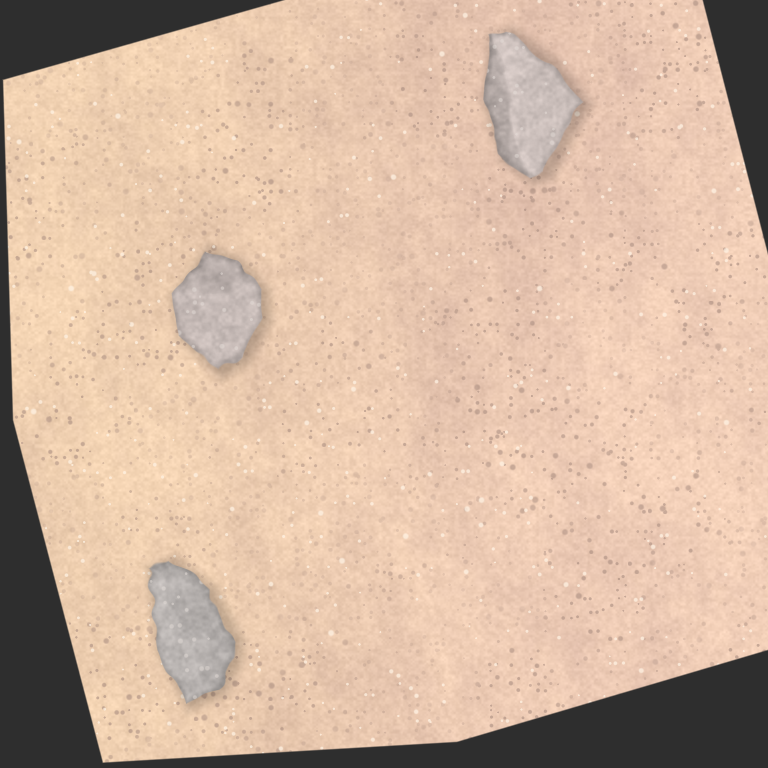
Reproduce this texture procedurally as a Shadertoy shader.

```glsl
// Three grey stones on a tilted sheet of pale sand over a dark backdrop.
// Convex polygons give the outlines; value noise and jittered specks give
// the sand its mottling, faint upright streaks and grains.

const vec3 BACKDROP = vec3(0.18);
const vec3 SAND_LIGHT = vec3(0.955, 0.825, 0.715);
const vec3 SAND_SHADE = vec3(0.865, 0.735, 0.650);
const vec3 GRAIN_DARK = vec3(0.66, 0.55, 0.50);
const vec3 GRAIN_PALE = vec3(1.0, 0.95, 0.89);
const vec3 STONE_WARM = vec3(0.755, 0.710, 0.695);
const vec3 STONE_COOL = vec3(0.715, 0.695, 0.685);

// Outlines, listed clockwise
const vec2 SHEET[8] = vec2[8](
    vec2(0.004, 0.896), vec2(0.441, 1.020), vec2(0.878, 1.144), vec2(1.0005, 0.667),
    vec2(1.123, 0.190), vec2(0.595, 0.034), vec2(0.134, 0.007), vec2(0.017, 0.453));
const vec2 STONE_TOP[8] = vec2[8](
    vec2(0.638, 0.951), vec2(0.661, 0.960), vec2(0.716, 0.919), vec2(0.757, 0.867),
    vec2(0.710, 0.776), vec2(0.690, 0.770), vec2(0.651, 0.798), vec2(0.629, 0.870));
const vec2 STONE_MID[8] = vec2[8](
    vec2(0.267, 0.674), vec2(0.306, 0.659), vec2(0.339, 0.622), vec2(0.341, 0.586),
    vec2(0.313, 0.534), vec2(0.284, 0.518), vec2(0.234, 0.564), vec2(0.225, 0.616));
const vec2 STONE_LOW[8] = vec2[8](
    vec2(0.193, 0.260), vec2(0.221, 0.270), vec2(0.271, 0.234), vec2(0.306, 0.167),
    vec2(0.302, 0.141), vec2(0.284, 0.104), vec2(0.242, 0.085), vec2(0.206, 0.154));

float hash(vec2 p) {
    return fract(sin(dot(p, vec2(127.1, 311.7))) * 43758.5453);
}

float noise(vec2 p) {
    vec2 i = floor(p), f = fract(p);
    f = f * f * (3.0 - 2.0 * f);
    return mix(mix(hash(i), hash(i + vec2(1, 0)), f.x),
               mix(hash(i + vec2(0, 1)), hash(i + vec2(1, 1)), f.x), f.y);
}

float fbm(vec2 p) {
    float sum = 0.0, amp = 0.53;
    for (int i = 0; i < 4; i++) {
        sum += amp * noise(p);
        p = mat2(1.6, 1.2, -1.2, 1.6) * p + 7.3;
        amp *= 0.5;
    }
    return sum;
}

// Signed distance to a convex outline, negative inside
float convex(vec2 p, vec2 corners[8]) {
    float d = -1e3;
    for (int i = 0; i < 8; i++) {
        vec2 a = corners[i], edge = corners[(i + 1) % 8] - a;
        d = max(d, dot(p - a, normalize(vec2(-edge.y, edge.x))));
    }
    return d;
}

// One jittered round grain in some of the cells
float specks(vec2 p, float cells, float share, float radius) {
    vec2 q = p * cells, id = floor(q);
    vec2 centre = 0.3 + 0.4 * vec2(hash(id + 3.1), hash(id + 8.7));
    float size = radius * (0.5 + 0.7 * hash(id + 5.9));
    float dist = length(fract(q) - centre);
    return step(hash(id), share) * (1.0 - smoothstep(size * 0.4, size, dist));
}

vec3 sand(vec2 p) {
    // Broad shaded band down the middle, broken up by clouds and streaks
    float across = (p.x - 0.50 - 0.10 * (p.y - 0.5)) / 0.27;
    float band = exp(-across * across) * (0.55 + 0.45 * p.y);
    float clouds = fbm(p * 5.0 + 2.0) - 0.5;
    float streaks = fbm(vec2(p.x + 0.15 * p.y, p.y * 0.45) * 22.0) - 0.5;
    float mottle = fbm(p * 48.0) - 0.5;
    float shade = 0.14 + 0.50 * band + 0.9 * clouds + 0.75 * streaks + 0.65 * mottle;
    vec3 col = mix(SAND_LIGHT, SAND_SHADE, clamp(shade, -0.1, 1.15));

    // Yellow on the left, pink on the right
    col += vec3(0.0, -0.012, 0.022) * (smoothstep(0.1, 0.8, p.x) - 0.5);

    // Fine grain, then dark and bright single grains
    col += 0.055 * (noise(p * 210.0) - 0.5) + 0.035 * (noise(p * 390.0) - 0.5);
    float patches = smoothstep(0.35, 0.65, fbm(p * 9.0 + 20.0));
    float dark = max(specks(p, 115.0, 0.16, 0.40), specks(p + 0.37, 70.0, 0.12, 0.33));
    col = mix(col, GRAIN_DARK, dark * (0.22 + 0.38 * patches));
    float pale = max(specks(p + 0.71, 120.0, 0.045, 0.38), specks(p + 0.19, 62.0, 0.03, 0.27));
    return mix(col, GRAIN_PALE, 0.75 * pale);
}

// Lays one stone with a soft shadow and a ridge between two facets
vec3 layStone(vec3 ground, vec2 p, vec2 corners[8], vec3 tint,
              vec2 ridge, vec2 facing, float relief, float px) {
    vec2 wobble = vec2(noise(p * 55.0), noise(p * 55.0 + 31.0)) - 0.5;
    float d = convex(p + 0.009 * wobble, corners);
    float shadow = convex(p - vec2(0.006, -0.003), corners);
    vec3 col = ground * (1.0 - 0.20 * (1.0 - smoothstep(-0.006, 0.018, shadow)));

    float side = dot(p - ridge, facing) + 0.012 * (noise(p * 40.0) - 0.5);
    float light = 1.0 + relief * (smoothstep(-0.006, 0.006, side) - 0.6);
    light += 0.7 * relief * exp(-abs(side) * 150.0);
    light += 0.22 * (fbm(p * 75.0) - 0.5) + 0.09 * (noise(p * 230.0) - 0.5);
    light -= 0.13 * smoothstep(-0.009, 0.0, d);
    vec3 rock = mix(tint * light, vec3(0.90, 0.87, 0.85), 0.5 * specks(p, 105.0, 0.13, 0.42));
    return mix(col, rock, 1.0 - smoothstep(-px, px, d));
}

void mainImage(out vec4 fragColor, in vec2 fragCoord) {
    vec2 p = fragCoord / iResolution.xy;
    float px = 1.0 / iResolution.y;

    vec3 col = sand(p);
    col = layStone(col, p, STONE_TOP, STONE_WARM, vec2(0.660, 0.880), vec2(0.97, 0.22), 0.13, px);
    col = layStone(col, p, STONE_MID, STONE_WARM, vec2(0.280, 0.620), vec2(0.10, -0.99), 0.08, px);
    col = layStone(col, p, STONE_LOW, STONE_COOL, vec2(0.235, 0.180), vec2(-0.94, -0.34), 0.05, px);

    float sheet = 1.0 - smoothstep(-px, px, convex(p, SHEET));
    fragColor = vec4(mix(BACKDROP, col, sheet), 1.0);
}
```
